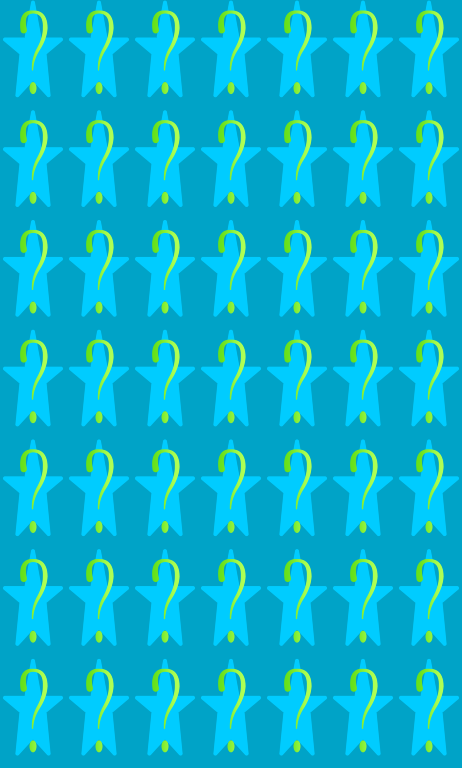
Write a Shadertoy shader that draws this pattern.

```glsl
#define REPEATS 7.0
#define CELL vec2(66.0, 110.0)
#define CENTRE_X 33.0
#define CORNER_RADIUS 2.0
#define DOT_CENTRE vec2(33.0, 88.3)
#define DOT_RADII vec2(3.5, 6.0)
#define CURVE_STEPS 12
#define GROUND_COLOR vec3(0.0, 0.64, 0.78)
#define STAR_COLOR vec3(0.0, 0.80, 1.0)
#define GREEN_DARK vec3(0.40, 0.88, 0.10)
#define GREEN_LIGHT vec3(0.69, 1.0, 0.33)

// Distance to a segment whose radius varies from ra to rb.
float taperedSegment(vec2 p, vec2 a, vec2 b, float ra, float rb) {
    vec2 ab = b - a;
    float t = clamp(dot(p - a, ab) / dot(ab, ab), 0.0, 1.0);
    return length(p - a - ab * t) - mix(ra, rb, t);
}

// Quadratic curve with a tapering stroke.
float taperedCurve(vec2 p, vec2 a, vec2 control, vec2 b, float ra, float rb) {
    float dist = 1e5;
    vec2 previous = a;
    float previousRadius = ra;
    for (int i = 1; i <= CURVE_STEPS; i++) {
        float t = float(i) / float(CURVE_STEPS);
        vec2 next = mix(mix(a, control, t), mix(control, b, t), t);
        float radius = mix(ra, rb, t);
        dist = min(dist, taperedSegment(p, previous, next, previousRadius, radius));
        previous = next;
        previousRadius = radius;
    }
    return dist;
}

// Rounded star: half outline mirrored about the vertical axis.
float starDistance(vec2 p) {
    vec2 outline[6] = vec2[6](vec2(0.0, 2.6), vec2(6.8, 39.6), vec2(28.0, 39.6),
                              vec2(11.5, 53.5), vec2(15.6, 95.5), vec2(0.0, 78.5));
    p.x = abs(p.x - CENTRE_X);
    float dist = 1e5;
    float side = 1.0;
    for (int i = 0; i < 5; i++) {
        vec2 a = outline[i];
        vec2 b = outline[i + 1];
        dist = min(dist, taperedSegment(p, a, b, 0.0, 0.0));
        // Each edge crossed to the right flips inside and outside.
        if ((a.y > p.y) != (b.y > p.y)
            && p.x < mix(a.x, b.x, (p.y - a.y) / (b.y - a.y))) side = -side;
    }
    return dist * side - CORNER_RADIUS;
}

// Hook, bowl and tail of the curl, plus the dot below.
float curlDistance(vec2 p) {
    vec2 top = vec2(33.0, 12.0);
    vec2 bowl = vec2(45.2, 28.0);
    vec2 neck = vec2(38.5, 49.0);
    float dist = taperedCurve(p, vec2(23.7, 30.3), vec2(20.5, 12.0), top, 3.2, 1.5);
    dist = min(dist, taperedCurve(p, top, vec2(45.5, 12.0), bowl, 1.5, 2.4));
    dist = min(dist, taperedCurve(p, bowl, vec2(45.0, 38.0), neck, 2.4, 1.7));
    dist = min(dist, taperedCurve(p, neck, vec2(32.5, 59.0), vec2(32.5, 70.0), 1.7, 0.7));
    vec2 q = (p - DOT_CENTRE) / DOT_RADII;
    float k = length(q);
    float dotDistance = k * (k - 1.0) / max(length(q / DOT_RADII), 1e-4);
    return min(dist, dotDistance);
}

float coverage(float dist, float pixel) {
    return 1.0 - smoothstep(-0.6 * pixel, 0.6 * pixel, dist);
}

void mainImage(out vec4 fragColor, in vec2 fragCoord) {
    // Cell coordinates run downwards and wrap inside the empty gap.
    vec2 uv = fragCoord / iResolution.xy;
    vec2 grid = vec2(uv.x, 1.0 - uv.y) * REPEATS;
    vec2 gap = vec2(0.0, 5.0);
    vec2 p = mod(grid * CELL + gap, CELL) - gap;
    float pixel = CELL.x * REPEATS / iResolution.x;

    vec3 green = mix(GREEN_DARK, GREEN_LIGHT, smoothstep(20.0, 47.0, p.x));
    vec3 color = mix(GROUND_COLOR, STAR_COLOR, coverage(starDistance(p), pixel));
    color = mix(color, green, coverage(curlDistance(p), pixel));
    fragColor = vec4(color, 1.0);
}
```
